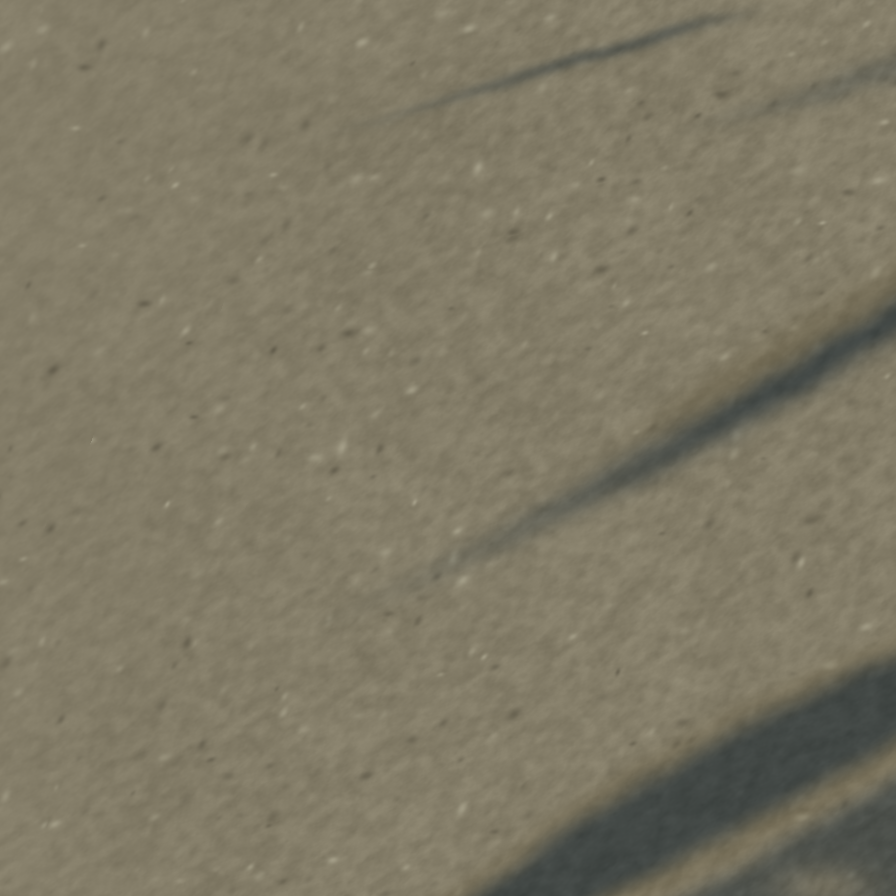
This texture is drawn by a Shadertoy shader. Its source:

```glsl
// Dusty sandy ground with fine blurred grain, sparse flecks and long slanting shadows
#define BASE_COLOR vec3(0.514, 0.487, 0.406)
#define SHADOW_COLOR vec3(0.245, 0.270, 0.264)
#define PENUMBRA_COLOR vec3(0.43, 0.395, 0.30)
#define BRIGHT_FLECK vec3(0.70, 0.68, 0.59)
#define DARK_FLECK vec3(0.33, 0.31, 0.25)
#define GRAIN_SCALE 85.0
#define GRAIN_CONTRAST 0.105
#define MOTTLE_CONTRAST 0.035
#define FLECK_CELLS 34.0
#define FLECK_DENSITY 0.22
#define GRAIN_ANGLE 0.62

float hash(vec2 p) {
    vec3 q = fract(vec3(p.xyx) * 0.1031);
    q += dot(q, q.yzx + 33.33);
    return fract((q.x + q.y) * q.z);
}

float noise(vec2 p) {
    vec2 cell = floor(p), f = fract(p);
    f = f * f * (3.0 - 2.0 * f);
    return mix(mix(hash(cell), hash(cell + vec2(1, 0)), f.x),
               mix(hash(cell + vec2(0, 1)), hash(cell + vec2(1, 1)), f.x), f.y);
}

float fbm(vec2 p) {
    float sum = 0.0, amplitude = 0.5;
    for (int i = 0; i < 4; i++) {
        sum += amplitude * noise(p);
        p = mat2(1.6, 1.2, -1.2, 1.6) * p + 17.3;
        amplitude *= 0.5;
    }
    return sum;
}

vec2 rotate(vec2 p, float angle) {
    float c = cos(angle), s = sin(angle);
    return vec2(c * p.x + s * p.y, c * p.y - s * p.x);
}

// Soft elongated specks, one candidate per jittered cell
float flecks(vec2 p, float seed, float density) {
    vec2 q = p * FLECK_CELLS, cell = floor(q);
    float cover = 0.0;
    for (int j = -1; j <= 1; j++)
    for (int i = -1; i <= 1; i++) {
        vec2 id = cell + vec2(i, j), key = id + seed;
        vec2 center = id + vec2(hash(key + 3.1), hash(key + 7.7));
        float angle = GRAIN_ANGLE + 1.1 * (hash(key + 11.9) - 0.5);
        float size = mix(0.10, 0.23, hash(key + 19.3));
        vec2 d = rotate(q - center, angle) / (size * vec2(1.35, 0.75));
        float present = step(hash(key + 29.5), density);
        float strength = pow(hash(key + 41.3), 2.0) * 0.85 + 0.15;
        cover = max(cover, present * strength * exp(-dot(d, d)));
    }
    return cover;
}

// Sagging shadow line from a to b; x = darkness, y = position along it
vec2 streak(vec2 p, vec2 a, vec2 b, float sag, float startWidth, float endWidth) {
    float t = (p.x - a.x) / (b.x - a.x);
    float s = clamp(t, 0.0, 1.2);
    float middle = mix(a.y, b.y, t) - sag * 4.0 * s * (1.0 - s);
    float d = (p.y - middle) / mix(startWidth, endWidth, s);
    return vec2(exp(-d * d), t);
}

// Soft band between a lower and an upper edge height
float band(float y, float low, float high, float blur) {
    return smoothstep(low - blur, low + blur, y) * (1.0 - smoothstep(high - blur, high + blur, y));
}

void mainImage(out vec4 fragColor, in vec2 fragCoord) {
    vec2 p = fragCoord / iResolution.xy;

    // Ground: broad mottling and slanted grain
    vec2 slanted = rotate(p, GRAIN_ANGLE) * vec2(0.75, 1.25);
    float grain = fbm(slanted * GRAIN_SCALE) - 0.47;
    float mottle = fbm(p * 7.0 + 5.0) - 0.47;
    float rough = mix(0.65, 1.1, smoothstep(0.0, 0.8, p.x + 0.35 * (1.0 - p.y)));
    vec3 color = BASE_COLOR + vec3(1.0, 0.98, 0.92) * (GRAIN_CONTRAST * rough * grain + MOTTLE_CONTRAST * mottle);

    // Scattered flecks, thinning out to the upper left
    float density = FLECK_DENSITY * rough;
    color = mix(color, BRIGHT_FLECK, 0.65 * flecks(p, 10.0, density));
    color = mix(color, DARK_FLECK, 0.60 * flecks(p, 90.0, density));

    // Slender shadows
    vec2 wobbled = p + 0.006 * (vec2(noise(p * 28.0), noise(p * 28.0 + 40.0)) - 0.5);
    vec2 top = streak(wobbled, vec2(0.32, 0.833), vec2(0.87, 0.995), -0.004, 0.007, 0.009);
    vec2 side = streak(wobbled, vec2(0.72, 0.845), vec2(1.0, 0.925), 0.004, 0.008, 0.017);
    vec2 center = streak(wobbled, vec2(0.35, 0.30), vec2(1.0, 0.645), 0.014, 0.014, 0.026);
    vec2 halo = streak(wobbled, vec2(0.62, 0.46), vec2(1.0, 0.675), 0.0, 0.018, 0.034);
    float shade = 0.62 * top.x * smoothstep(0.0, 0.65, top.y) * (1.0 - smoothstep(0.75, 1.02, top.y));
    shade = max(shade, 0.42 * side.x * smoothstep(0.0, 0.95, side.y));
    shade = max(shade, center.x * smoothstep(-0.05, 0.85, center.y));
    float penumbra = 0.65 * halo.x * smoothstep(0.0, 0.6, halo.y);

    // Broad corner shadow split by a lit gap
    float x = wobbled.x, y = wobbled.y;
    float upper = (x - 0.53) * 0.57 + 0.02 * sin((x - 0.52) * 6.5);
    float lower = (x - 0.68) * 0.53;
    float second = (x - 0.76) * 0.56;
    float corner = band(y, lower, upper, 0.021);
    float under = 0.85 * (1.0 - smoothstep(second - 0.025, second + 0.015, y));
    under *= 1.0 - 0.75 * exp(-dot((p - vec2(0.92, 0.01)) / vec2(0.055, 0.025), (p - vec2(0.92, 0.01)) / vec2(0.055, 0.025)));
    penumbra = max(penumbra, 0.55 * band(y, lower - 0.03, upper + 0.022, 0.022));
    shade = max(shade, max(corner, under));

    // Shadows keep a little of the grain
    color = mix(color, PENUMBRA_COLOR + 0.08 * grain, penumbra);
    color = mix(color, SHADOW_COLOR + 0.07 * grain, 0.94 * shade);
    fragColor = vec4(clamp(color, 0.0, 1.0), 1.0);
}
```
